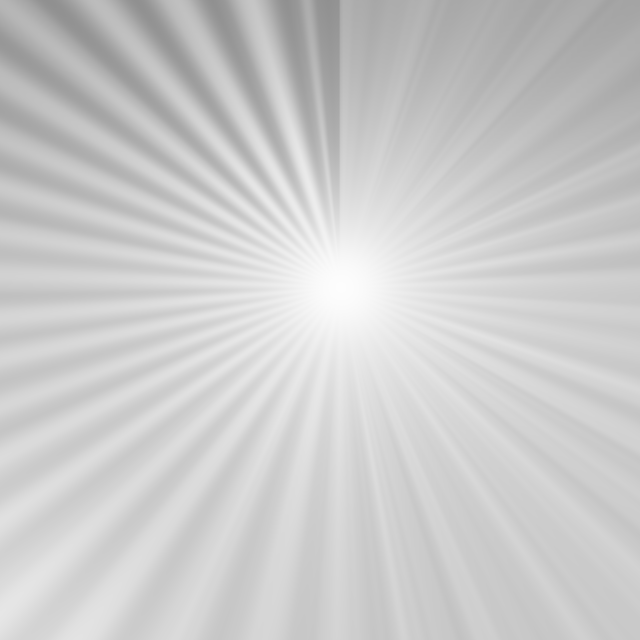
This background is drawn by a WebGL 1 fragment shader. Its source:

```glsl
precision highp float;
// Pale grey sunburst: soft rays fan out from a white glow, with a seam straight above it.

uniform vec2 u_resolution;

const float PI = 3.14159265;
const vec2 CENTER = vec2(0.533, 0.551);

float hash(float n) {
  n = fract(n * 0.1031);
  n *= n + 33.33;
  return fract(n * (n + n));
}

// Smooth one-dimensional noise from -1 to 1
float noise(float x) {
  float cell = floor(x);
  float f = fract(x);
  float blend = f * f * (3.0 - 2.0 * f);
  return mix(hash(cell), hash(cell + 1.0), blend) * 2.0 - 1.0;
}

// Grey behind the rays: darker at the top, lighter in the lower left corner
float backdrop(vec2 uv) {
  float grey = mix(0.785, 0.63, smoothstep(0.45, 1.05, uv.y));
  return grey + 0.08 * exp(-dot(uv, uv) / 0.07);
}

// Broad rays, packed more closely near the horizontal; turn runs from the seam
float broadRays(float turn, float rightSide) {
  float u = turn - 0.5 * PI;
  float phase = 9.3 + 6.07 * u + 1.08 * sin(2.0 * u) + 0.36 * rightSide;
  float wave = cos(2.0 * PI * phase);
  return mix(-1.0, wave, smoothstep(0.08, 0.13, turn));
}

// Ray contrast: strong left of the seam, faint on the right
float rayContrast(float turn, float rightSide) {
  float left = mix(0.1, 0.036, smoothstep(0.3, 1.6, turn));
  float s = sin(turn);
  float right = 0.006 + 0.017 * s * s;
  return mix(left, right, rightSide);
}

// Thin irregular streaks in two sizes
float fineStreaks(float turn) {
  return 0.6 * noise(turn * 19.0 + 7.0) + 0.4 * noise(turn * 47.0 + 31.0);
}

void main() {
  vec2 uv = gl_FragCoord.xy / u_resolution;
  vec2 d = uv - CENTER;
  float radius = length(d);

  // Counterclockwise angle from the upward seam, 0 to 2 PI
  float turn = mod(atan(-d.x, d.y + 0.00001), 2.0 * PI);
  float rightSide = smoothstep(0.92 * PI, 1.08 * PI, turn);

  // Rays and streaks
  float rays = broadRays(turn, rightSide) * rayContrast(turn, rightSide);
  rays *= smoothstep(0.0, 0.25, radius);
  float streaks = fineStreaks(turn) * mix(0.014, 0.028, rightSide);
  streaks *= smoothstep(0.04, 0.32, radius);

  // Soften the seam above the center
  float seam = smoothstep(0.0, 0.004, abs(d.x));
  float detail = (rays + streaks) * mix(1.0, seam, step(0.0, d.y));

  // White glow with a bright core
  float glow = exp(-radius / 0.2);
  float core = exp(-radius * radius / 0.004);
  float grey = mix(backdrop(uv), 1.0, glow) + detail;
  grey = mix(grey, 0.99, 0.75 * core);

  gl_FragColor = vec4(vec3(clamp(grey, 0.0, 1.0)), 1.0);
}
```
